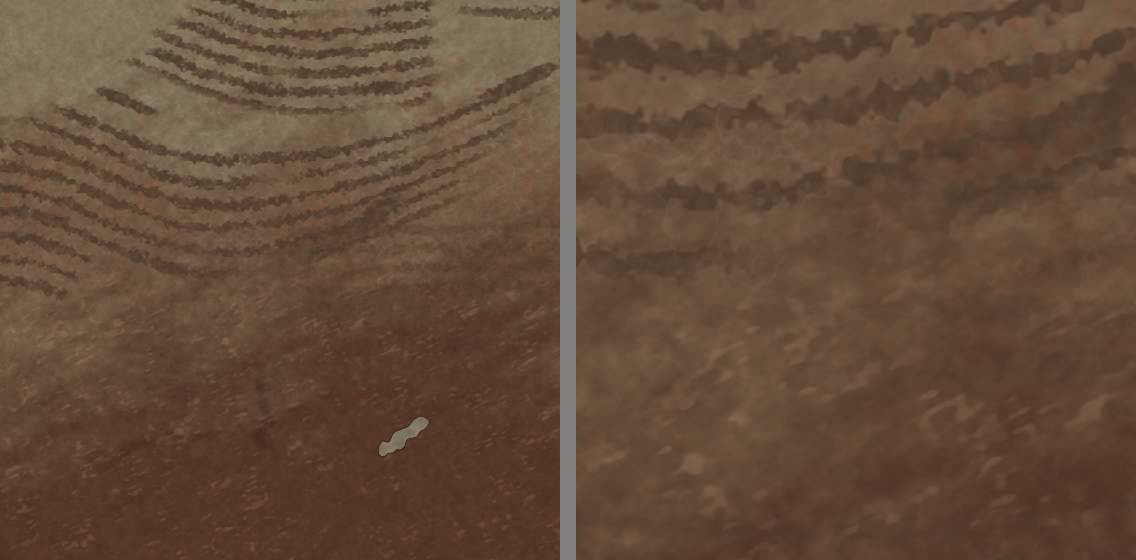
Left, the full canvas; right, a detail of the centre.
Reproduce this texture procedurally as a three.js fragment shader.

```glsl
// Weathered brown hide with ragged, bowl-shaped dark stripes fading into rusty, flecked leather.
#define RUST vec3(0.335, 0.214, 0.155)
#define UMBER vec3(0.375, 0.282, 0.210)
#define CLAY vec3(0.445, 0.355, 0.273)
#define SAND vec3(0.510, 0.450, 0.358)
#define STRIPE vec3(0.325, 0.243, 0.185)
#define CHIP vec3(0.500, 0.465, 0.390)
#define STRIPE_WIDTH 0.19
#define STRIPE_OPACITY 0.95
#define FLECK_STRENGTH 0.075
#define GRAIN_STRENGTH 0.15

varying vec2 vUv;

float hash(vec2 p) {
  return fract(sin(dot(p, vec2(127.1, 311.7))) * 43758.5453);
}

float noise(vec2 p) {
  vec2 i = floor(p), f = fract(p);
  f = f * f * (3.0 - 2.0 * f);
  return mix(mix(hash(i), hash(i + vec2(1, 0)), f.x),
             mix(hash(i + vec2(0, 1)), hash(i + vec2(1, 1)), f.x), f.y);
}

float fbm(vec2 p) {
  float sum = 0.0, amp = 0.5;
  for (int i = 0; i < 5; i++) {
    sum += amp * noise(p);
    p = mat2(0.8, 0.6, -0.6, 0.8) * p * 2.03 + 7.1;
    amp *= 0.5;
  }
  return sum;
}

vec2 rotate(vec2 p, float a) {
  return vec2(cos(a) * p.x + sin(a) * p.y, cos(a) * p.y - sin(a) * p.x);
}

// 1 between lo and hi, with soft ends
float band(float lo, float hi, float soft, float v) {
  return smoothstep(lo - soft, lo + soft, v) * (1.0 - smoothstep(hi - soft, hi + soft, v));
}

// Height of a curve that is lowest at x = center
float bowl(float x, float center, float leftRise, float rightBend) {
  float r = max(x - center, 0.0);
  return leftRise * (1.0 - smoothstep(0.0, center, x)) + rightBend * r * r;
}

// Ragged, broken line around each whole value of row
float stripes(vec2 p, float row) {
  row += 0.36 * (fbm(p * vec2(16.0, 22.0)) - 0.5);
  float id = floor(row + 0.5);
  float width = STRIPE_WIDTH * (0.7 + 0.6 * noise(vec2(p.x * 11.0, id * 5.7)));
  float ragged = 0.26 * (noise(p * 95.0) - 0.5) + 0.30 * (noise(p * 210.0) - 0.5);
  float line = 1.0 - smoothstep(width - 0.08, width + 0.10, abs(row - id) + ragged);
  float gaps = smoothstep(0.06, 0.26, noise(vec2(p.x * 12.0 + id * 3.1, id * 7.3)));
  return line * mix(0.3, 1.0, gaps);
}

float blob(vec2 p, vec2 center, vec2 size, float angle) {
  vec2 q = rotate(p - center, angle) / size;
  return exp(-dot(q, q));
}

float segment(vec2 p, vec2 a, vec2 b) {
  vec2 d = b - a;
  return length(p - a - d * clamp(dot(p - a, d) / dot(d, d), 0.0, 1.0));
}

float stripeCover(vec2 p) {
  float x = p.x, y = p.y;
  // Main sweep, tightening to the right
  float row = (y - 0.674 - bowl(x, 0.38, 0.11, 0.47)) / mix(0.041, 0.030, smoothstep(0.4, 0.8, x));
  float lowest = mix(-7.4, -4.4, smoothstep(0.10, 0.19, x));
  float cover = stripes(p, row) * band(lowest, 1.45, 0.3, row);
  cover *= 1.0 - smoothstep(0.86, 1.04, x - 0.035 * row);
  cover *= mix(1.0, smoothstep(0.07, 0.12, x), smoothstep(0.4, 0.6, row));
  // Upper sweep
  row = (y - 0.870 - bowl(x, 0.54, 0.15, 0.35)) / 0.035;
  float start = 0.2 + 1.3 * (y - 0.87) + 0.06 * (noise(p * 22.0) - 0.5);
  float end = 0.77 + 0.04 * (noise(p * 25.0) - 0.5);
  cover = max(cover, stripes(p + 3.0, row) * band(start, end, 0.02, x) * smoothstep(-2.7, -1.7, row));
  // Lone top right row, faint level rows and faint low sweep
  row = (y - 0.978 + 0.03 * (x - 0.9)) / 0.035;
  cover = max(cover, 0.85 * stripes(p + 7.0, row) * band(-0.5, 0.5, 0.05, row) * smoothstep(0.79, 0.85, x));
  row = (y - 0.575 - 0.02 * x) / 0.035;
  cover = max(cover, 0.55 * stripes(p + 5.0, row) * band(0.43, 0.61, 0.03, y) * smoothstep(0.2, 0.7, x));
  row = (y - 0.300 - bowl(x, 0.45, 0.06, 0.28)) / 0.025;
  cover = max(cover, 0.55 * stripes(p + 9.0, row) * band(-0.4, 2.5, 0.3, row) * smoothstep(0.15, 0.3, x));
  // Smudges where stripes merge
  float smudge = blob(p, vec2(0.675, 0.62), vec2(0.06, 0.025), 0.5)
               + blob(p, vec2(0.225, 0.82), vec2(0.06, 0.013), -0.4)
               + blob(p, vec2(0.93, 0.855), vec2(0.12, 0.015), 0.4);
  return max(cover, smoothstep(0.3, 0.6, smudge * (0.1 + 0.9 * fbm(p * 35.0) + 0.7 * noise(p * 150.0))));
}

void main() {
  vec2 p = vUv;
  vec2 slant = rotate(p, 0.45);
  float streak = fbm(slant * vec2(10.0, 32.0)) - 0.5;
  float fine = fbm(p * 75.0) - 0.5;
  float grit = 0.5 * (noise(p * 150.0 + 3.0) + noise(slant * vec2(170.0, 300.0))) - 0.5;
  float upper = smoothstep(0.4, 0.65, p.y);

  // Ground: rust at the foot, sand at the head
  float h = p.y + 0.34 * (fbm(p * 4.0 + 2.0) - 0.5) + 0.26 * streak - 0.10 * (p.x - 0.5);
  h += 0.12 * blob(p, vec2(0.42, 0.74), vec2(0.2, 0.08), 0.0) + 0.10 * fine;
  h += 0.09 * blob(p, vec2(0.22, 0.36), vec2(0.3, 0.14), 0.5);
  vec3 color = mix(RUST, UMBER, smoothstep(0.17, 0.42, h));
  color = mix(color, CLAY, smoothstep(0.37, 0.62, h));
  color = mix(color, SAND, smoothstep(0.64, 0.93, h));
  float mottle = smoothstep(0.46, 0.6, fbm(p * 85.0 + 4.0)) * smoothstep(0.35, 0.6, fbm(p * 5.0 + 8.0));
  color += upper * mottle * vec3(0.010, -0.025, -0.028);

  // Stripes, worn by grain and pale hairline creases
  float worn = 0.65 + 0.35 * smoothstep(0.32, 0.55, fbm(p * 110.0 + 1.0));
  color = mix(color, STRIPE, stripeCover(p) * worn * STRIPE_OPACITY);
  float hair = 1.0 - smoothstep(0.0, 0.04, abs(fbm(p * 32.0 + 6.0) - 0.5));
  color += 0.032 * hair * mix(0.3, 1.0, upper) * smoothstep(0.3, 0.65, noise(p * 14.0));

  // Slanted pink flecks and dark creases in the lower leather
  float dash = noise(slant * vec2(75.0, 210.0)) + 0.5 * (noise(p * 160.0 + 2.0) - 0.5);
  float fleck = smoothstep(0.58, 0.95, dash) * smoothstep(0.3, 0.75, noise(p * 38.0));
  color += FLECK_STRENGTH * fleck * (1.0 - 0.9 * upper) * vec3(1.0, 0.82, 0.72);
  vec2 bent = p + 0.05 * (vec2(fbm(p * 14.0), fbm(p * 14.0 + 5.0)) - 0.5);
  float crease = min(segment(bent, vec2(0.462, 0.31), vec2(0.475, 0.21)),
                     segment(bent, vec2(0.18, 0.17), vec2(0.37, 0.24)) + 0.006);
  crease += 0.012 * (noise(p * 90.0) - 0.5);
  color *= 1.0 - 0.15 * (1.0 - smoothstep(0.001, 0.017, crease));
  color *= 1.0 + GRAIN_STRENGTH * (1.1 * fine + 0.9 * grit + 0.6 * streak);

  // Pale chip with a dark rim
  float chip = segment(p, vec2(0.690, 0.198), vec2(0.751, 0.245)) - 0.012 + 0.012 * (noise(p * 85.0) - 0.5);
  color *= 1.0 - 0.3 * (1.0 - smoothstep(0.0005, 0.003, chip));
  color = mix(color, CHIP * (1.0 + 0.35 * fine), 1.0 - smoothstep(-0.0015, 0.0005, chip));

  gl_FragColor = vec4(color, 1.0);
}
```
